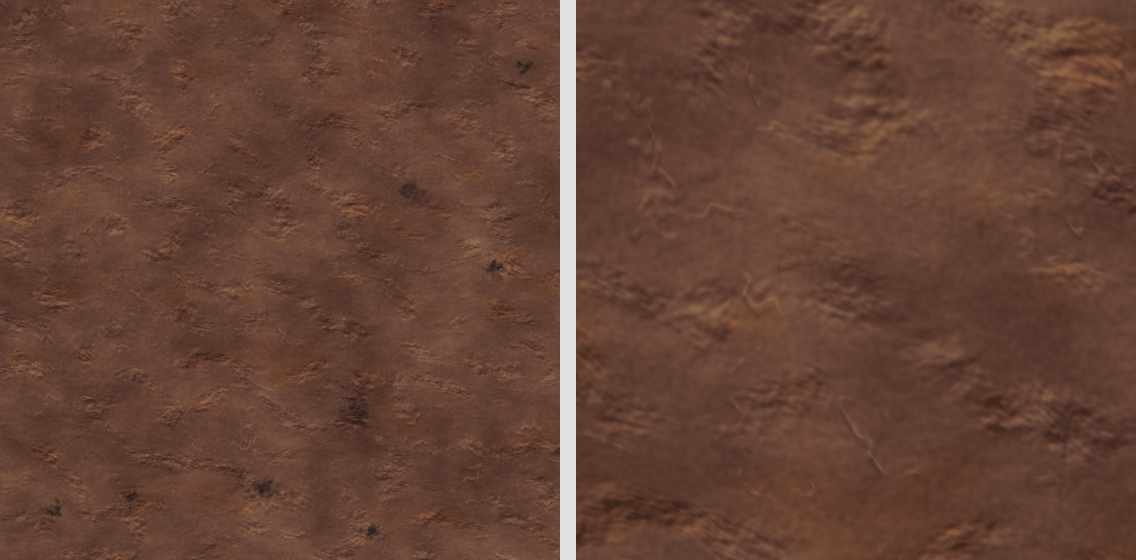
Left, the full canvas; right, a detail of the centre.
This texture is drawn by a WebGL 1 fragment shader. Its source:

```glsl
precision highp float;
// Weathered brown rock or earth: cloudy mottling from warped gradient noise,
// many small clumps of jagged embossed crumbs and broken lit crests, faint
// rusty stains, and a few lumpy dark pits scattered on a jittered grid.
uniform vec2 u_resolution;

#define MOTTLE_SCALE 5.5
#define MOTTLE_GAIN 1.02
#define SMUDGE_GAIN 0.58
#define CRUMB_SCALE vec2(24.0, 38.0)
#define CRUMB_GAIN 2.5
#define CREST_SCALE vec2(13.0, 25.0)
#define CREST_WIDTH 0.065
#define CREST_GAIN 0.75
#define RUST_GAIN 0.42
#define PIT_CELLS 5.0
#define PIT_SHARE 0.32
#define GRAIN_GAIN 0.36

const vec3 DARK = vec3(0.305, 0.192, 0.155);
const vec3 BASE = vec3(0.392, 0.258, 0.211);
const vec3 LIGHT = vec3(0.482, 0.342, 0.258);
const vec3 RUST = vec3(0.420, 0.245, 0.155);
const vec3 SOOT = vec3(0.165, 0.122, 0.112);

vec2 hash2(vec2 p) {
  vec3 q = fract(vec3(p.xyx) * vec3(0.1031, 0.1030, 0.0973));
  q += dot(q, q.yzx + 33.33);
  return fract((q.xx + q.yz) * q.zy);
}

float cornerSlope(vec2 cell, vec2 offset) {
  float angle = 6.2832 * hash2(cell).x;
  return dot(vec2(cos(angle), sin(angle)), offset);
}

// Gradient noise, roughly -0.7 to 0.7.
float noise(vec2 p) {
  vec2 i = floor(p), f = fract(p);
  vec2 w = f * f * f * (f * (f * 6.0 - 15.0) + 10.0);
  vec2 e = vec2(1.0, 0.0);
  float low = mix(cornerSlope(i, f), cornerSlope(i + e, f - e), w.x);
  float high = mix(cornerSlope(i + e.yx, f - e.yx), cornerSlope(i + 1.0, f - 1.0), w.x);
  return mix(low, high, w.y);
}

float fbm(vec2 p, float falloff) {
  float sum = 0.0, gain = 1.0;
  for (int i = 0; i < 4; i++) {
    sum += gain * noise(p);
    p = mat2(1.92, 0.56, -0.56, 1.92) * p + 17.3;
    gain *= falloff;
  }
  return sum;
}

// Ragged line along the zero level of a roughened noise field.
float crest(vec2 p) {
  float rough = 0.35 * noise(p * 58.0 + 9.0) + 0.22 * noise(p * 125.0 + 27.0);
  float level = (noise(p * CREST_SCALE + 61.0) + rough) / CREST_WIDTH;
  return exp(-level * level);
}

// Lumpy dark spots, one possible per grid cell.
float pits(vec2 p) {
  vec2 home = floor(p * PIT_CELLS);
  float lumps = 0.022 * fbm(p * 55.0 + 5.0, 0.65);
  float cover = 0.0;
  for (int y = -1; y <= 1; y++) {
    for (int x = -1; x <= 1; x++) {
      vec2 cell = home + vec2(float(x), float(y));
      vec2 pick = hash2(cell + 211.0);
      vec2 d = p - (cell + 0.15 + 0.7 * hash2(cell + 87.0)) / PIT_CELLS;
      float radius = mix(0.011, 0.022, pick.y);
      float spot = 1.0 - smoothstep(-0.2, 1.5, (length(d * vec2(0.85, 1.1)) + lumps) / radius);
      cover = max(cover, spot * step(pick.x, PIT_SHARE));
    }
  }
  return cover;
}

void main() {
  vec2 uv = gl_FragCoord.xy / min(u_resolution.x, u_resolution.y);
  vec2 warp = vec2(noise(uv * 9.0 + 3.0), noise(uv * 9.0 + 40.0));
  vec2 p = uv + 0.022 * warp;
  p.y += 0.10 * p.x; // features lean slightly down to the right

  // Broad clouds and smaller smudges.
  float mottle = fbm(p * MOTTLE_SCALE + 12.0, 0.5);
  float smudge = fbm(p * vec2(15.0, 20.0) + 31.0, 0.55);
  float tone = MOTTLE_GAIN * mottle + SMUDGE_GAIN * smudge;

  // Crumbs lit from the upper left, gathered in clumps with shaded hollows.
  vec2 toLight = vec2(-0.0008, 0.0015);
  float clump = smoothstep(0.04, 0.36, noise(p * vec2(15.0, 22.0) + 71.0) + 0.25 * smudge);
  float slope = fbm((p - toLight) * CRUMB_SCALE, 0.6) - fbm((p + toLight) * CRUMB_SCALE, 0.6);
  tone += CRUMB_GAIN * slope * (0.22 + clump);
  float hollow = smoothstep(0.10, 0.55, fbm(p * vec2(44.0, 62.0) + 150.0, 0.6));
  tone -= 0.55 * hollow * clump;

  // Short broken crests with a shadow beneath.
  float broken = smoothstep(0.08, 0.36, noise(p * vec2(17.0, 23.0) + 130.0) + 0.5 * slope);
  tone += CREST_GAIN * broken * (crest(p) - 0.8 * crest(p + vec2(-0.001, 0.005)));

  // Fine grain.
  tone += GRAIN_GAIN * (noise(uv * 215.0) + 0.7 * noise(uv * vec2(100.0, 135.0)));

  vec3 color = mix(BASE, LIGHT, clamp(tone, 0.0, 1.7));
  color = mix(color, DARK, clamp(-tone, 0.0, 1.6));

  // Faint rust stains, warmer on lit rough ground, then the pits.
  float stain = smoothstep(0.12, 0.62, fbm(p * vec2(7.0, 11.0) + 190.0, 0.55) + 0.22 * clump);
  color = mix(color, RUST * (1.0 + 0.30 * clamp(tone, -1.4, 1.6)), RUST_GAIN * stain);
  color = mix(color, SOOT * (1.0 + 1.2 * slope), 0.8 * pits(uv));
  gl_FragColor = vec4(color, 1.0);
}
```
